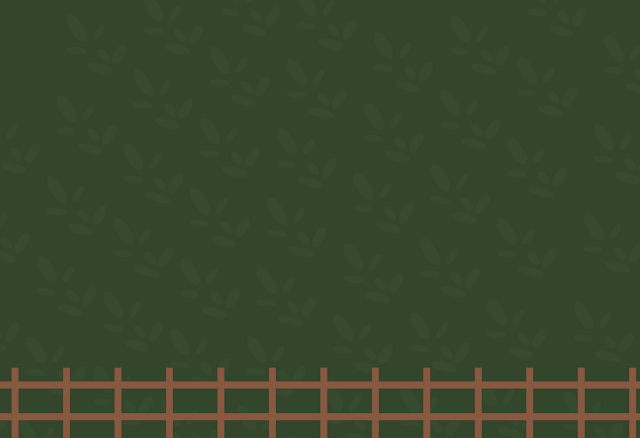
Give the GLSL for this background, as a Shadertoy shader.

```glsl
const vec3 GROUND = vec3(0.200, 0.270, 0.170);
const vec3 FOLIAGE = vec3(0.217, 0.290, 0.182);
const vec3 WOOD = vec3(0.535, 0.350, 0.253);
const vec3 WOOD_RIM = vec3(0.440, 0.320, 0.230);
const vec3 SHADE = vec3(0.160, 0.250, 0.150);

// Lengths are fractions of the canvas height
const float SPRIG_SIZE = 0.1;
const float COLUMN_FIRST = 0.219;
const float COLUMN_PITCH = 0.1752;
const float ROW_PITCH = 0.158;
const float ROW_SPREAD = 0.00286;
const float ROW_DRIFT = -0.0229;
const int COLUMNS = 8;
const int ROWS = 7;

const float POST_FIRST = 0.0343;
const float POST_PITCH = 0.11752;
const float POST_HALF = 0.0082;
const float POST_TOP = 0.161;
const float RAIL_HALF = 0.0084;
const float RAIL_HIGH = 0.121;
const float RAIL_LOW = 0.0486;
const float RIM_WIDTH = 0.0009;
const float SHADE_WIDTH = 0.0022;

// Blunt leaf from base a to tip b
float leaf(vec2 p, vec2 a, vec2 b, float halfWidth) {
    vec2 axis = 0.5 * (b - a);
    float len = length(axis);
    vec2 dir = axis / len;
    vec2 q = p - 0.5 * (a + b);
    float along = dot(q, dir) / len;
    float across = abs(dot(q, vec2(-dir.y, dir.x)));
    float along2 = along * along;
    return across - halfWidth * (1.0 - along2 * along2);
}

// Six leaves around an unseen stem
float sprig(vec2 p) {
    float d = leaf(p, vec2(-0.25, 0.04), vec2(-0.63, 0.65), 0.14);
    d = min(d, leaf(p, vec2(-0.06, 0.06), vec2(0.17, 0.42), 0.075));
    d = min(d, leaf(p, vec2(-0.22, -0.19), vec2(-0.68, -0.14), 0.075));
    d = min(d, leaf(p, vec2(0.28, -0.40), vec2(0.05, -0.13), 0.09));
    d = min(d, leaf(p, vec2(0.40, -0.48), vec2(0.66, -0.03), 0.11));
    return min(d, leaf(p, vec2(0.40, -0.66), vec2(-0.19, -0.50), 0.10));
}

// Leaning columns, each with its own start and row spacing
float foliage(vec2 p) {
    float d = 1.0;
    for (int c = -1; c < COLUMNS; c++) {
        float col = float(c);
        float start = 0.080 + 0.0705 * cos(1.3 + 0.5 * col + 0.15 * col * col);
        float pitch = ROW_PITCH + ROW_SPREAD * (col - 3.0) * (col - 3.0);
        for (int r = (c < 0 ? 1 : 0); r < ROWS; r++) {
            float row = float(r);
            vec2 center = vec2(COLUMN_FIRST + COLUMN_PITCH * col + ROW_DRIFT * row,
                               1.0 - start - pitch * row);
            vec2 q = (p - center) / SPRIG_SIZE;
            if (dot(q, q) < 1.0) d = min(d, sprig(q) * SPRIG_SIZE);
        }
    }
    return d;
}

// Evenly spaced posts joined by two rails
float fence(vec2 p) {
    float postX = (fract((p.x - POST_FIRST) / POST_PITCH + 0.5) - 0.5) * POST_PITCH;
    float posts = max(abs(postX) - POST_HALF, p.y - POST_TOP);
    float rails = min(abs(p.y - RAIL_HIGH), abs(p.y - RAIL_LOW)) - RAIL_HALF;
    return min(posts, rails);
}

float coverage(float d, float blur) {
    return 1.0 - smoothstep(-blur, blur, d);
}

void mainImage(out vec4 fragColor, in vec2 fragCoord) {
    vec2 p = fragCoord / iResolution.y;
    float blur = 0.6 / iResolution.y;

    vec3 color = mix(GROUND, FOLIAGE, coverage(foliage(p), blur));

    // Shade, rim and wood of the fence
    float d = fence(p);
    color = mix(color, SHADE, 0.7 * coverage(d - SHADE_WIDTH, blur));
    color = mix(color, WOOD_RIM, coverage(d, blur));
    color = mix(color, WOOD, coverage(d + RIM_WIDTH, blur));

    fragColor = vec4(color, 1.0);
}
```
